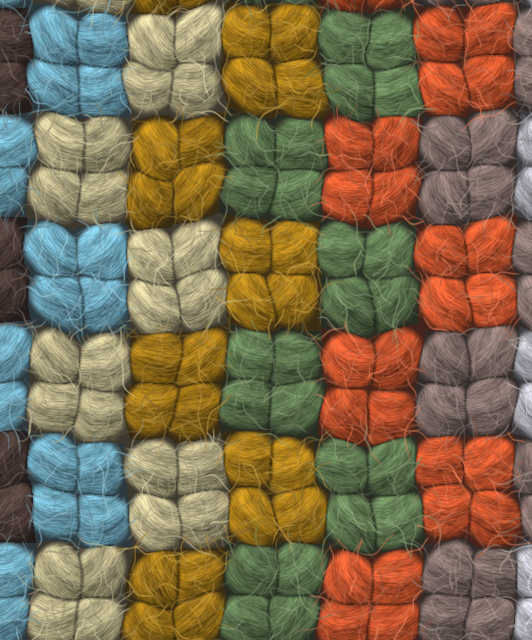
Write a WebGL 2 fragment shader that draws this texture.

```glsl
#version 300 es
precision highp float;
uniform vec2 u_resolution;
out vec4 fragColor;

vec2 hash2(vec2 p) {
    return fract(sin(vec2(dot(p, vec2(127.1, 311.7)), dot(p, vec2(269.5, 183.3)))) * 4375.85);
}

mat2 rotation(float a) {
    return mat2(cos(a), -sin(a), sin(a), cos(a));
}

// Distance to the nearest scattered point
float cellular(vec2 p) {
    float nearest = 2.0;
    for (int j = -1; j <= 1; j++)
    for (int i = -1; i <= 1; i++) {
        vec2 cell = floor(p) + vec2(i, j);
        vec2 toPoint = cell + hash2(cell) - p;
        nearest = min(nearest, dot(toPoint, toPoint));
    }
    return sqrt(nearest);
}

// Blocks are two stitches square; odd rows step one colour along
vec3 yarnColor(vec2 stitch) {
    vec3 yarns[8] = vec3[8](
        vec3(0.36, 0.28, 0.26), vec3(0.51, 0.78, 0.88),
        vec3(0.82, 0.78, 0.60), vec3(0.72, 0.53, 0.11),
        vec3(0.40, 0.51, 0.34), vec3(0.84, 0.35, 0.19),
        vec3(0.53, 0.45, 0.43), vec3(0.73, 0.73, 0.77));
    vec2 block = floor(stitch * 0.5);
    return yarns[int(clamp(block.x + 1.0 + mod(block.y, 2.0), 0.0, 7.0))];
}

// Rounded loops of yarn, the highest one on top
vec3 stitches(vec2 s) {
    float top = -9.0, second = -9.0;
    vec2 local = vec2(0.0), owner = vec2(0.0), slope = vec2(0.0);
    for (int j = -1; j <= 1; j++)
    for (int i = -1; i <= 1; i++) {
        vec2 cell = floor(s) + vec2(i, j);
        vec2 rnd = hash2(cell + 7.0), side = mod(cell, 2.0);
        vec2 offset = s - cell - 0.5 - (0.5 - side) * 0.1 - (rnd - 0.5) * 0.2;
        float tilt = mix(0.45, -0.4, side.x) + (rnd.y - 0.5) * 1.1;
        vec2 q = rotation(tilt) * offset / vec2(0.61, 0.53);
        float height = 1.0 - pow(dot(q, q), 1.15) + 0.15 * rnd.x;
        if (height > top) {
            second = top;
            top = height;
            local = q;
            owner = cell;
            slope = offset;
        } else second = max(second, height);
    }

    // Twisted plies and the fine fibres within them
    vec2 rnd = hash2(owner + 3.0);
    float bend = local.y + 0.3 * local.x * local.x + 0.25 * local.x * (rnd.x - 0.5);
    float ply = 0.5 + 0.5 * cos(bend * 7.5 + 2.0 * rnd.y);
    float fibre = cellular(vec2(local.x * 2.2, bend * 11.0) + owner * 17.0);
    float fine = cellular(vec2(local.x * 5.0 + bend * 2.0, bend * 24.0) + owner * 31.0);

    float light = 0.88 - dot(slope, vec2(0.2, 0.5)) + 0.16 * (rnd.x - 0.5);
    light *= 0.8 + 0.22 * ply;
    light += 0.26 * (0.5 - fibre) + 0.18 * (0.45 - fine);
    light *= mix(0.62, 1.0, smoothstep(0.0, 0.32, top - second));
    vec3 yarn = yarnColor(owner);
    vec3 gap = mix(vec3(0.14, 0.12, 0.12), yarn * 0.42, 0.55);
    vec3 color = mix(gap, yarn * light, smoothstep(-0.25, 0.5, top));
    return color + 0.07 * smoothstep(0.7, 1.1, top) * (0.6 - fibre);
}

// Loose curved hairs, tinted by the yarn they grow from
vec3 addHairs(vec3 color, vec2 s, float pixel) {
    for (int layer = 0; layer < 5; layer++) {
        float scale = 1.0 + 0.3 * float(layer), seed = 19.0 * float(layer);
        vec2 p = rotation(float(layer) * 1.3) * s * scale;
        for (int j = -1; j <= 1; j++)
        for (int i = -1; i <= 1; i++) {
            vec2 cell = floor(p) + vec2(i, j);
            vec2 rnd = hash2(cell + seed), shape = hash2(cell + seed + 53.0);
            vec2 root = cell + rnd;
            vec2 q = rotation(shape.x * 6.28) * (p - root);
            float reach = 0.45 + 0.35 * shape.y;
            float curve = (rnd.x - 0.5) * 1.4 * q.x * q.x + 0.05 * sin(q.x * 7.0 + rnd.y * 6.0);
            float away = abs(q.y - curve) / scale;
            float line = 1.0 - smoothstep(0.004, 0.012 + pixel, away);
            line *= 1.0 - smoothstep(reach * 0.6, reach, abs(q.x));
            vec2 rootStitch = floor(root / scale * rotation(float(layer) * 1.3));
            vec3 tint = mix(yarnColor(rootStitch), vec3(0.82, 0.8, 0.74), 0.25);
            color = mix(color, tint * (0.65 + 0.5 * rnd.y), line * (0.2 + 0.4 * shape.x));
        }
    }
    return color;
}

void main() {
    vec2 p = gl_FragCoord.xy / u_resolution.y;
    // Stitch grid, counted rightwards and downwards
    vec2 s = 2.0 * vec2((p.x - 0.047) / 0.1517, (0.987 - p.y) / 0.168);
    float pixel = 1.0 / (0.08 * u_resolution.y);
    vec2 wobble = 0.07 * sin(s.yx * vec2(1.7, 1.3) + vec2(0.4, 2.0));
    wobble += 0.025 * sin(s.yx * vec2(6.1, 5.3) + s * 3.0);

    vec3 color = addHairs(stitches(s + wobble), s, pixel);
    color *= 0.93 + 0.12 * smoothstep(0.0, 0.8, p.x);
    fragColor = vec4(clamp(color, 0.0, 1.0), 1.0);
}
```
